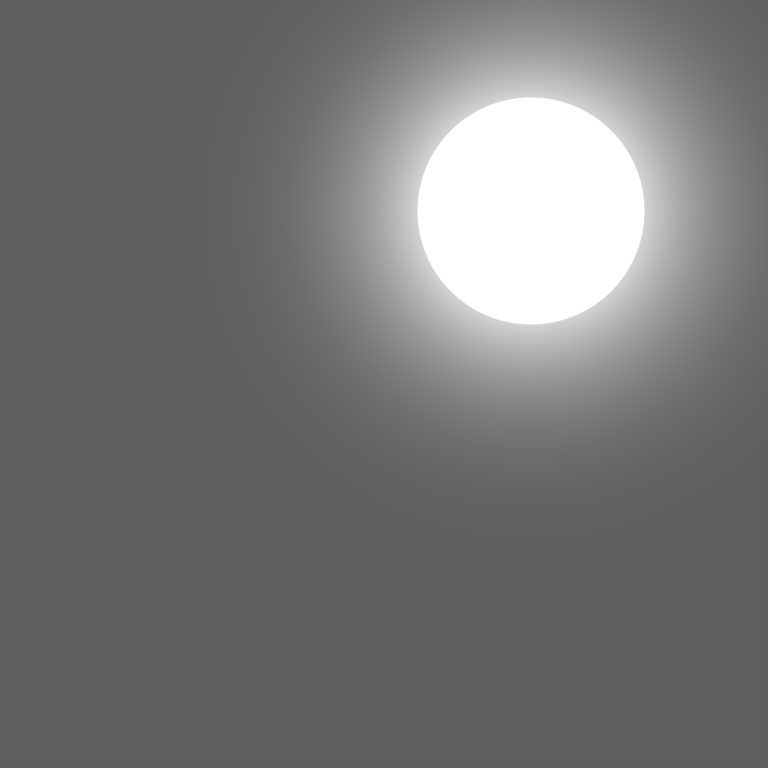
Write a Shadertoy shader that draws this background.

```glsl
// A white disc with a soft round halo on a plain grey field.
#define DISC_CENTER vec2(0.6914, 0.7253)
#define DISC_RADIUS 0.1478
#define HALO_REACH 0.48
#define HALO_STRENGTH 1.36
#define HALO_FALLOFF 3.0
#define FIELD_COLOR vec3(0.376)
#define DISC_COLOR vec3(1.0)

// Light that fades smoothly to nothing at the reach of the halo
float haloLight(float dist) {
    float fade = clamp(1.0 - dist / HALO_REACH, 0.0, 1.0);
    return min(HALO_STRENGTH * pow(fade, HALO_FALLOFF), 1.0);
}

// Antialiased coverage of the disc
float discMask(float dist, float pixel) {
    return 1.0 - smoothstep(-pixel, pixel, dist - DISC_RADIUS);
}

void mainImage(out vec4 fragColor, in vec2 fragCoord) {
    // Canvas units, with the disc kept round at any aspect ratio
    float side = min(iResolution.x, iResolution.y);
    vec2 offset = (fragCoord - DISC_CENTER * iResolution.xy) / side;
    float dist = length(offset);

    // Field, halo, then disc
    vec3 color = mix(FIELD_COLOR, DISC_COLOR, haloLight(dist) / (1.0 - FIELD_COLOR.r));
    color = mix(color, DISC_COLOR, discMask(dist, 0.75 / side));
    fragColor = vec4(color, 1.0);
}
```
